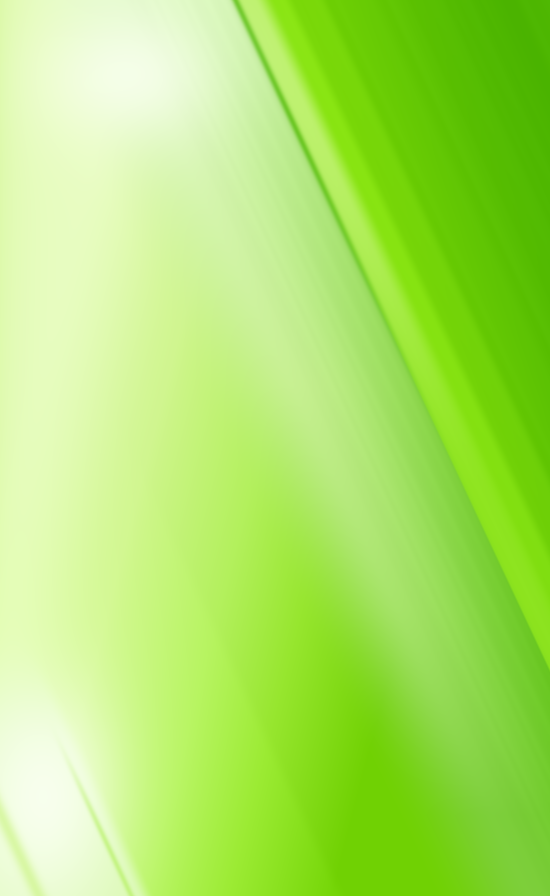
Give the GLSL for this background, as a Shadertoy shader.

```glsl
// Soft lime background with slanted light rays, a crisp diagonal crease and white glows.

const float SLANT = 0.764;        // sideways drift of the rays from top to bottom
const float CREASE = 0.428;       // slanted position of the main crease
const float RAY_START = 0.11;     // left border of the broad pale ray
const float LOWER_CREASE = -0.49; // border of the lower left beam
const float STREAK_GAIN = 0.035;

const vec3 MIST = vec3(0.91, 0.99, 0.76);
const vec3 PALE_LIME = vec3(0.81, 0.96, 0.55);
const vec3 LIME = vec3(0.70, 0.94, 0.36);
const vec3 BRIGHT_GREEN = vec3(0.59, 0.90, 0.18);
const vec3 GREEN = vec3(0.44, 0.82, 0.01);
const vec3 DEEP_GREEN = vec3(0.30, 0.71, 0.0);
const vec3 SHADE_GREEN = vec3(0.36, 0.75, 0.07);
const vec3 RAY_TOP = vec3(0.89, 0.98, 0.79);
const vec3 RAY_MIDDLE = vec3(0.78, 0.94, 0.57);
const vec3 RAY_LOW = vec3(0.65, 0.89, 0.41);
const vec3 RAY_END = vec3(0.49, 0.81, 0.23);
const vec3 GLOW = vec3(0.98, 1.0, 0.95);

float hash(float n) {
    return fract(sin(n * 127.1) * 43758.5453);
}

float noise(float x) {
    float cell = floor(x);
    return mix(hash(cell), hash(cell + 1.0), smoothstep(0.0, 1.0, x - cell));
}

// Centred streak pattern made of three widths
float streaks(float s) {
    float sum = 0.0;
    float frequency = 24.0;
    float weight = 0.5;
    for (int i = 0; i < 3; i++) {
        sum += weight * (noise(s * frequency + 31.0) - 0.5);
        frequency *= 2.1;
        weight *= 0.6;
    }
    return sum;
}

float blob(vec2 p, vec2 center, vec2 radius) {
    vec2 d = (p - center) / radius;
    return exp(-dot(d, d));
}

float line(float s, float center, float width) {
    float d = (s - center) / width;
    return exp(-d * d);
}

// Mist on the left to saturated green at the lower right
vec3 fieldColor(float k) {
    vec3 c = mix(MIST, PALE_LIME, smoothstep(-0.05, 0.33, k));
    c = mix(c, LIME, clamp((k - 0.28) / 0.27, 0.0, 1.0));
    c = mix(c, BRIGHT_GREEN, clamp((k - 0.55) / 0.2, 0.0, 1.0));
    return mix(c, GREEN, clamp((k - 0.75) / 0.25, 0.0, 1.0));
}

vec3 rayColor(float depth) {
    vec3 c = mix(RAY_TOP, RAY_MIDDLE, clamp(depth / 0.43, 0.0, 1.0));
    c = mix(c, RAY_LOW, clamp((depth - 0.43) / 0.25, 0.0, 1.0));
    return mix(c, RAY_END, clamp((depth - 0.68) / 0.23, 0.0, 1.0));
}

void mainImage(out vec4 fragColor, in vec2 fragCoord) {
    vec2 uv = fragCoord / iResolution.xy;
    float depth = 1.0 - uv.y;
    vec2 p = vec2(uv.x, depth);
    float s = uv.x - SLANT * depth;
    float soft = 1.5 / iResolution.x;
    float grain = streaks(s);

    // Base field, with a tinted left border
    vec3 color = fieldColor(1.33 * uv.x + 0.56 * depth - 0.363);
    color = mix(color, PALE_LIME, 0.5 * exp(-uv.x * 22.0) * (1.0 - 0.6 * depth));
    color += 0.02 * smoothstep(-0.13, -0.16, s) * smoothstep(0.4, 0.9, depth);

    // Broad pale ray, shaded toward the crease
    vec3 ray = rayColor(depth);
    float shade = smoothstep(0.20, 0.46, s) * clamp(0.14 + 0.95 * depth, 0.0, 1.0);
    ray = mix(ray, SHADE_GREEN, shade);
    ray += grain * STREAK_GAIN * 2.0 * smoothstep(0.18, 0.3, s);
    float rayMask = smoothstep(RAY_START - 0.09, RAY_START + 0.10, s);
    color = mix(color, ray, rayMask);

    // Stepped green sheet beyond the crease
    float fade = 1.0 - smoothstep(0.1, 0.58, depth);
    vec3 sheet = mix(GREEN, DEEP_GREEN, smoothstep(0.50, 0.95, s + 0.22 * depth));
    sheet += vec3(0.06, 0.05, 0.04) * (1.0 - smoothstep(0.515, 0.535, s));
    sheet += vec3(0.04, 0.03, 0.02) * (1.0 - smoothstep(0.575, 0.60, s));
    sheet += grain * STREAK_GAIN;
    float band = 1.0 - smoothstep(0.462, 0.50, s);
    sheet = mix(sheet, PALE_LIME, band * (0.12 + 0.63 * fade));
    color = mix(color, sheet, smoothstep(CREASE - soft, CREASE + soft, s));
    color = mix(color, SHADE_GREEN, 0.85 * line(s, CREASE, 0.007) * (0.15 + 0.85 * fade));

    // Upper glow
    color = mix(color, GLOW, 0.8 * blob(p, vec2(0.235, 0.085), vec2(0.16, 0.075)));

    // Lower left beam with its own creases
    float beam = 1.0 - smoothstep(LOWER_CREASE - 0.025, LOWER_CREASE + 0.008, s);
    float beamFade = smoothstep(0.70, 0.84, depth);
    color = mix(color, RAY_TOP, 0.75 * beam * beamFade);
    color = mix(color, GLOW, 0.9 * blob(p, vec2(0.08, 0.89), vec2(0.14, 0.13)));
    color = mix(color, LIME, 0.6 * line(s, -0.525, 0.006) * smoothstep(0.80, 0.95, depth));
    color = mix(color, PALE_LIME, 0.7 * line(s, -0.693, 0.014) * beamFade);

    fragColor = vec4(clamp(color, 0.0, 1.0), 1.0);
}
```
